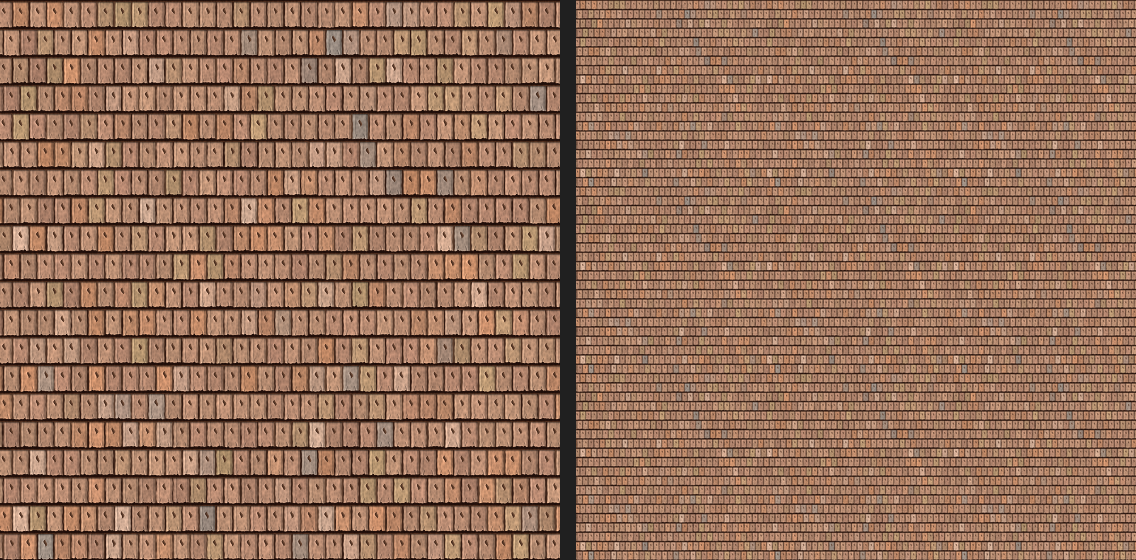
Left: one tile. Right: repeated 3 by 3.
Reproduce this texture procedurally as a WebGL 1 fragment shader.

```glsl
precision highp float;
// Weathered terracotta roof: 20 staggered courses of 33 ribbed tiles with small raised nibs.
uniform vec2 u_resolution;

const vec2 TILES = vec2(33.0, 20.0);

float hash(vec2 p) {
  return fract(sin(dot(p, vec2(12.9898, 78.233))) * 4375.85);
}

// Distance to the nearest scattered point; wraps after "cells" cells.
float cellular(vec2 uv, vec2 cells) {
  vec2 p = uv * cells, base = floor(p);
  float nearest = 2.0;
  for (int j = -1; j <= 1; j++) {
    for (int i = -1; i <= 1; i++) {
      vec2 cell = base + vec2(float(i), float(j));
      vec2 wrapped = mod(cell, cells);
      vec2 point = cell + vec2(hash(wrapped + 0.3), hash(wrapped + 7.7));
      nearest = min(nearest, length(p - point));
    }
  }
  return nearest;
}

// Line of half width w around zero.
float line(float d, float w, float blur) {
  return 1.0 - smoothstep(w - blur, w + blur, abs(d));
}

// Mostly plain clay, with some orange, ochre, pale and grey tiles.
vec3 clayColor(vec2 id) {
  float kind = hash(id + 3.1);
  float strength = 0.25 + 0.6 * hash(id + 13.3);
  vec3 clay = mix(vec3(0.70, 0.52, 0.43), vec3(0.74, 0.57, 0.46), hash(id + 5.2));
  vec3 tint = clay;
  tint = mix(tint, vec3(0.79, 0.55, 0.40), step(0.62, kind));
  tint = mix(tint, vec3(0.72, 0.60, 0.44), step(0.78, kind));
  tint = mix(tint, vec3(0.84, 0.70, 0.61), step(0.90, kind));
  tint = mix(tint, vec3(0.59, 0.56, 0.53), step(0.96, kind));
  return mix(clay, tint, strength) * (0.96 + 0.13 * hash(id + 9.4));
}

void main() {
  vec2 uv = gl_FragCoord.xy / u_resolution;
  vec2 grid = uv * TILES + vec2(0.0, 0.06);
  float row = floor(grid.y);
  grid.x += mix(-0.19, 0.27, mod(row, 2.0));
  vec2 id = mod(floor(grid), TILES);
  vec2 p = fract(grid);
  vec2 soft = max(0.55 * TILES / u_resolution, vec2(0.015, 0.01));
  float seed = 6.283 * hash(id + 1.7);

  // Clay face with mottling, upright streaks and grain
  float mottle = cellular(uv, vec2(83.0, 50.0));
  float grain = cellular(uv, vec2(240.0, 150.0));
  float streak = sin(p.x * 21.0 + seed + 1.5 * sin(p.y * 6.0 + seed))
               + sin(p.x * 11.0 - p.y * 6.0 + seed * 2.0);
  vec3 color = clayColor(id);
  color *= 0.93 + 0.10 * mottle + 0.20 * (grain - 0.45) + 0.022 * streak;

  // Lit left rib, thin grooves, shaded right rib with a fine lit rim
  color += vec3(0.11, 0.11, 0.10) * line(p.x - 0.13, 0.025, soft.x);
  color *= 1.0 - 0.20 * line(p.x - 0.21 - 0.01 * sin(p.y * 8.0 + seed), 0.015, soft.x);
  color *= 1.0 - 0.24 * smoothstep(0.81, 0.87, p.x);
  float rim = step(0.45, hash(id + 17.1)) * (0.5 + 0.5 * sin(p.y * 7.0 + seed));
  color += vec3(0.14, 0.13, 0.11) * rim * line(p.x - 0.90, 0.02, soft.x);

  // Leaf-shaped nib: pale flank and curved dark shadow
  vec2 n = p - vec2(0.5 + 0.06 * (hash(id + 2.4) - 0.5), 0.67);
  n.x += 0.045 * sin(n.y * 22.0 + 0.6 * sin(seed));
  float height = 0.105 + 0.03 * hash(id + 21.5);
  float leaf = 0.085 * (1.0 - n.y * n.y / (height * height));
  float nib = 1.0 - smoothstep(-soft.x, soft.x, abs(n.x) - leaf);
  float flank = 1.0 - smoothstep(-soft.x, soft.x, abs(n.x + 0.09) - leaf);
  color += 0.09 * flank;
  vec3 nibColor = mix(vec3(0.22, 0.12, 0.07), vec3(0.42, 0.28, 0.20), smoothstep(-0.05, 0.06, n.x));
  color = mix(color, nibColor, 0.92 * nib);

  // Chipped lower lip with worn scratches running up from it
  float lip = 0.098 + 0.035 * (hash(id + 4.8) - 0.5)
            + 0.010 * sin(p.x * 9.0 + seed) + 0.006 * sin(p.x * 31.0 - seed);
  float chips = line(p.x - 0.27, 0.03, 0.05) * hash(id + 23.8)
              + line(p.x - 0.73, 0.03, 0.05) * hash(id + 25.6);
  lip += 0.045 * chips;
  color += vec3(0.09, 0.08, 0.07) * line(p.y - lip - 0.03, 0.012, soft.y);
  float slant = abs(p.x - 0.5) - 0.23 + 0.5 * (p.y - 0.2);
  float reach = 1.0 - smoothstep(0.24, 0.31, p.y);
  color *= 1.0 - 0.32 * reach * line(slant, 0.02, soft.x);
  color += 0.10 * reach * line(slant - 0.07, 0.02, soft.x);

  // Shade cast by the course above
  color *= 1.0 - 0.42 * smoothstep(0.92, 0.98, p.y);

  // Uneven open joints: some wide and dark, others closed and brown
  float wander = 0.012 * sin(p.y * 9.0 + seed) + 0.006 * sin(p.y * 27.0 - seed);
  float leftGap = 0.03 + 0.035 * hash(id + 8.3) + wander;
  float rightGap = 0.025 + 0.04 * hash(id + 11.9) - wander;
  float inside = min(p.x - leftGap, 1.0 - p.x - rightGap);
  float joint = 1.0 - smoothstep(-soft.x, soft.x, inside);
  vec3 jointColor = mix(vec3(0.17, 0.08, 0.05), vec3(0.37, 0.25, 0.18), hash(id + 14.2));
  color = mix(color, jointColor, joint);

  // Dark gap below the lip, opening to brown where light reaches the next course
  float gap = 1.0 - smoothstep(lip - soft.y, lip + soft.y, p.y);
  vec3 gapColor = mix(vec3(0.29, 0.17, 0.11), vec3(0.13, 0.055, 0.035), smoothstep(0.0, 0.05, p.y));
  color = mix(color, gapColor * (0.8 + 0.4 * grain), gap);

  gl_FragColor = vec4(clamp(color, 0.0, 1.0), 1.0);
}
```
